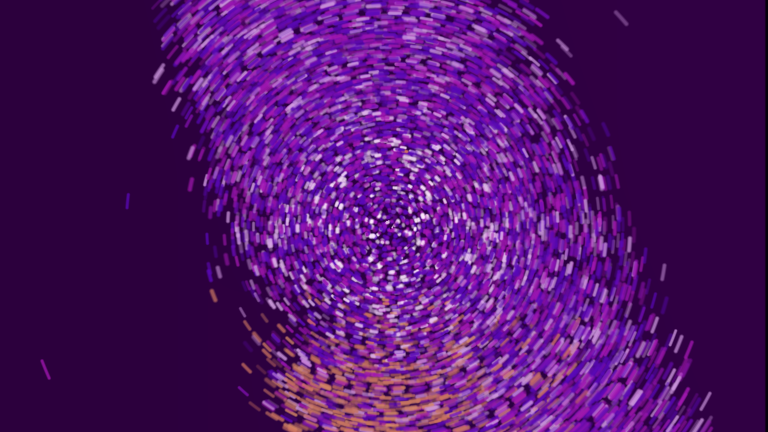
Reproduce this background procedurally as a Shadertoy shader.

```glsl
const float TAU = 6.2831853;
const int LAYERS = 13;
const vec2 SWIRL_CENTER = vec2(0.903, 0.475);  // in canvas heights
const float RING_WIDTH = 0.026;
const float SPARK_RADIUS = 0.0085;
const float SPIN_BLUR = 0.025;                 // half arc of each streak, radians
const vec3 NIGHT = vec3(0.180, 0.000, 0.250);
const vec3 GAP = vec3(0.165, 0.000, 0.255);
const vec3 VIOLET = vec3(0.350, 0.030, 0.720);
const vec3 MAGENTA = vec3(0.640, 0.090, 0.700);
const vec3 LAVENDER = vec3(0.800, 0.590, 0.870);
const vec3 GOLD = vec3(0.850, 0.530, 0.320);
const vec3 WHITE = vec3(1.000, 0.920, 1.000);

vec4 hash4(vec3 seed) {
    vec4 h = fract(seed.xyzx * vec4(0.1031, 0.1030, 0.0973, 0.1099));
    h += dot(h, h.wzxy + 33.33);
    return fract((h.xxyz + h.yzzw) * h.zywx);
}

// Share of sparks alive at a point: a slanted band with a hollow at lower left
float swarmDensity(vec2 p) {
    float fall = 1.0 - p.y;
    float leftEdge = 0.29 + 0.28 * fall;
    float rightEdge = 1.32 + 0.42 * fall;
    float band = smoothstep(0.0, 0.25, p.x - leftEdge)
               * smoothstep(0.0, 0.38, rightEdge - p.x);
    vec2 hollow = (p - vec2(0.62, 0.27)) / vec2(0.15, 0.11);
    return band * (1.0 - 0.88 * exp(-dot(hollow, hollow)));
}

vec3 sparkColor(vec2 p, float core, vec4 rnd) {
    vec3 color = mix(VIOLET, MAGENTA, smoothstep(0.35, 0.75, rnd.x));
    float pale = step(0.78, rnd.y);
    color = mix(color, mix(LAVENDER, WHITE, core), pale);
    float warmth = smoothstep(0.38, 0.03, p.y) * smoothstep(1.45, 0.75, p.x);
    return mix(color, GOLD, 0.85 * step(rnd.z, 0.6 * warmth));
}

// One layer of polar cells, each holding at most one arc-shaped spark
vec4 sparkLayer(vec2 polar, float layer) {
    float shift = fract(layer * 0.618);
    float ring = floor(polar.x / RING_WIDTH + shift);
    float ringRadius = max((ring + 0.5 - shift) * RING_WIDTH, 0.4 * RING_WIDTH);
    float halfArc = SPIN_BLUR * ringRadius;
    float count = max(floor(TAU * ringRadius / (RING_WIDTH + 2.0 * halfArc)), 1.0);
    float turn = fract(polar.y / TAU + layer * 0.377 + ring * 0.217);
    float cell = floor(turn * count);

    vec4 place = hash4(vec3(ring, cell, layer) + 1.7);
    vec4 look = hash4(vec3(cell, layer, ring) + 41.3);
    float cellArc = TAU * ringRadius / count;
    float slack = max(cellArc - 2.0 * (halfArc + SPARK_RADIUS), 0.0);
    float radius = ringRadius + (place.x - 0.5) * (RING_WIDTH - 2.0 * SPARK_RADIUS);
    float along = (fract(turn * count) - 0.5) * cellArc - (place.y - 0.5) * slack;

    float angle = polar.y - along / ringRadius;
    vec2 p = SWIRL_CENTER + radius * vec2(cos(angle), sin(angle));
    float core = smoothstep(0.42, 0.05, radius);
    float size = SPARK_RADIUS * mix(0.65, 1.0, place.w);
    float dist = length(vec2(max(abs(along) - halfArc, 0.0), polar.x - radius));
    float alpha = smoothstep(size, 0.15 * size, dist) * step(place.z, swarmDensity(p));
    alpha *= mix(0.25, 0.85, look.w) + 0.15 * core;
    return vec4(sparkColor(p, core, look), alpha);
}

void mainImage(out vec4 fragColor, in vec2 fragCoord) {
    vec2 p = fragCoord / iResolution.y;
    vec2 fromCenter = p - SWIRL_CENTER;
    vec2 polar = vec2(length(fromCenter), atan(fromCenter.y, fromCenter.x));

    // Backdrop with a faint lift toward the right
    vec3 color = NIGHT * mix(0.95, 1.05, smoothstep(0.0, 1.7, p.x));
    color = mix(color, GAP, swarmDensity(p));

    // Spinning sparks
    for (int i = 0; i < LAYERS; i++) {
        vec4 spark = sparkLayer(polar, float(i));
        color = mix(color, spark.rgb, min(spark.a, 1.0));
    }

    // Thin dark strip along the right side
    float u = fragCoord.x / iResolution.x;
    color *= 1.0 - 0.85 * smoothstep(0.995, 0.998, u);
    fragColor = vec4(color, 1.0);
}
```
